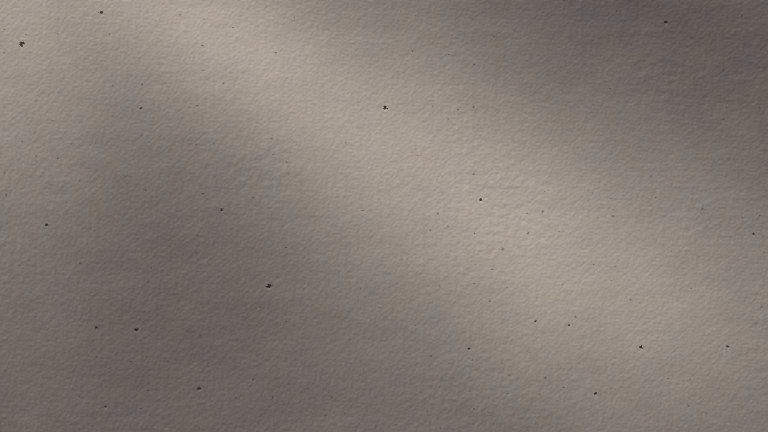
A Shadertoy shader for this texture:

```glsl
// Weathered concrete slab under soft, uneven window light.
// Broad Gaussian lobes shape the light; embossed value noise gives the
// sandy grain, and jittered cells scatter small dark pores.

const vec3 SHADE_COLOR = vec3(0.375, 0.348, 0.335);
const vec3 LIGHT_COLOR = vec3(0.640, 0.598, 0.560);
const vec3 PORE_COLOR  = vec3(0.130, 0.115, 0.110);

float hash(vec2 p) {
    return fract(sin(dot(p, vec2(127.1, 311.7))) * 43758.5453);
}

float valueNoise(vec2 p) {
    vec2 cell = floor(p);
    vec2 f = fract(p);
    f = f * f * (3.0 - 2.0 * f);
    float low  = mix(hash(cell), hash(cell + vec2(1, 0)), f.x);
    float high = mix(hash(cell + vec2(0, 1)), hash(cell + vec2(1, 1)), f.x);
    return mix(low, high, f.y);
}

// Layered noise, about 0 to 1
float fbm(vec2 p, int octaves) {
    float sum = 0.0, total = 0.0, weight = 0.5;
    for (int i = 0; i < octaves; i++) {
        sum += weight * valueNoise(p);
        total += weight;
        weight *= 0.55;
        p = mat2(0.8, 0.6, -0.6, 0.8) * p * 2.03 + 17.3;
    }
    return sum / total;
}

// Elliptical Gaussian whose long axis points along the given angle
float lobe(vec2 p, vec2 centre, vec2 radii, float angle) {
    vec2 axis = vec2(cos(angle), sin(angle));
    vec2 d = p - centre;
    vec2 q = vec2(dot(d, axis), dot(d, vec2(-axis.y, axis.x))) / radii;
    return exp(-dot(q, q));
}

// Large soft pools of light and shadow
float lightLevel(vec2 p) {
    float level = 0.40;
    level += 0.205 * lobe(p, vec2(0.95, 0.65), vec2(0.70, 0.27), -0.57);
    level += 0.175 * lobe(p, vec2(0.00, 0.95), vec2(0.27, 0.50), 0.0);
    level += 0.130 * lobe(p, vec2(0.42, 1.00), vec2(0.35, 0.16), -0.64);
    level += 0.090 * lobe(p, vec2(1.50, 0.30), vec2(0.50, 0.35), 0.0);
    level -= 0.060 * lobe(p, vec2(1.60, 1.00), vec2(0.50, 0.25), -0.53);
    level -= 0.035 * lobe(p, vec2(0.35, 0.25), vec2(0.25, 0.40), 0.1);
    return level;
}

// Slope of a noise surface towards the light, about -0.5 to 0.5
float emboss(vec2 p, float scale) {
    vec2 q = p * scale;
    return valueNoise(q) - valueNoise(q + vec2(0.35, -0.6));
}

// Coverage of irregular pores, at most one per grid cell
float pores(vec2 p, float scale, float chance, float radius, float blur) {
    vec2 cell = floor(p * scale);
    vec2 jitter = vec2(hash(cell + 3.1), hash(cell + 8.7));
    vec2 d = p - (cell + 0.2 + 0.6 * jitter) / scale;
    float size = radius * mix(0.45, 1.0, hash(cell + 5.3));
    d.y *= mix(1.0, 1.7, hash(cell + 2.9));
    float ragged = (valueNoise(p * 330.0) - 0.5) * size * 1.4;
    float present = step(hash(cell + 11.9), chance);
    return present * (1.0 - smoothstep(-blur, blur, length(d) + ragged - size));
}

void mainImage(out vec4 fragColor, in vec2 fragCoord) {
    vec2 p = fragCoord / iResolution.y;
    float blur = 0.8 / iResolution.y;

    // Light with cloudy stains and faint trowel streaks
    float level = lightLevel(p);
    level += 0.035 * (fbm(p * 5.0, 4) - 0.5);
    level += 0.030 * (fbm(p * vec2(14.0, 34.0) + 4.0, 3) - 0.5);

    // Sandy relief, coarser in worn patches
    float wear = smoothstep(0.48, 0.72, fbm(p * 3.5 + 9.0, 4));
    float relief = 0.045 * emboss(p, 150.0) + 0.035 * emboss(p + 7.0, 250.0);
    relief += 0.035 * wear * emboss(p + 2.0, 95.0);
    relief += 0.022 * (valueNoise(p * 210.0) - 0.5);
    level += relief * (0.5 + level);

    vec3 color = mix(SHADE_COLOR, LIGHT_COLOR, (level - 0.348) / 0.25);

    // Slight warm and cool mineral tint
    float tint = fbm(p * 22.0 + 31.0, 3) - 0.5;
    color += tint * vec3(0.014, 0.002, -0.014);

    // Sparse pits, then fine pinholes
    float pits = pores(p, 7.0, 0.24, 0.0050, blur);
    float pitRim = pores(p + vec2(-0.001, 0.005), 7.0, 0.24, 0.0050, blur);
    float pinholes = pores(p + 0.43, 24.0, 0.20, 0.0022, blur);
    color += 0.05 * pitRim * (1.0 - pits);
    color = mix(color, PORE_COLOR, 0.80 * pits);
    color = mix(color, PORE_COLOR, 0.38 * pinholes);

    fragColor = vec4(clamp(color, 0.0, 1.0), 1.0);
}
```
